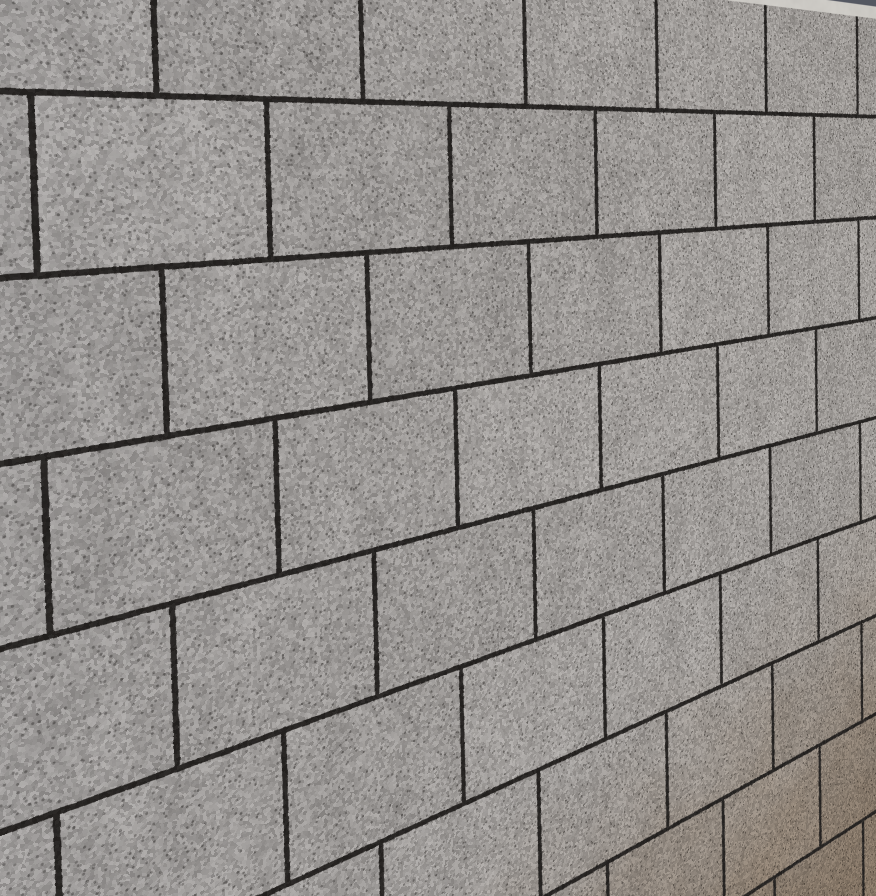
This texture is drawn by a Shadertoy shader. Its source:

```glsl
// Concrete block wall in running bond, receding to the right, with dark raked joints.

// Wall to canvas projection: columns are one block along, one course down, wall origin.
const mat3 WALL_TO_CANVAS = mat3(0.2850, 0.02195, 0.1342,
                                 0.0070, 0.1928, 0.0058,
                                 0.1745, 0.1068, 1.0);
const vec2 JOINT_HALF = vec2(0.0135, 0.0185);  // half joint width, in blocks and courses
const float JOINT_WOBBLE = 0.0028;             // raggedness of the block edges
const vec2 GRAIN_SCALE = vec2(66.0, 50.0);     // grains per block and per course
const vec2 PIT_SCALE = vec2(36.0, 27.0);       // pit cells per block and per course
const float GRAIN_CONTRAST = 0.15;
const float PIT_DEPTH = 0.17;
const float BLOCK_VARIATION = 0.028;
const float WALL_TOP = -0.965;                 // course height where the coping starts
const float COPING_TOP = -1.085;

const vec3 CONCRETE = vec3(0.622, 0.607, 0.593);
const vec3 JOINT = vec3(0.155, 0.145, 0.138);
const vec3 COPING = vec3(0.80, 0.79, 0.77);
const vec3 BACKDROP = vec3(0.33, 0.34, 0.38);
const vec3 EARTH_TINT = vec3(0.84, 0.76, 0.67);

vec2 hash2(vec2 p) {
    vec3 q = fract(vec3(p.xyx) * vec3(0.1031, 0.1030, 0.0973));
    q += dot(q, q.yzx + 33.33);
    return fract((q.xx + q.yz) * q.zy);
}

// Cellular noise: x is the distance to the nearest point, y its random value.
vec2 cellular(vec2 p) {
    vec2 cell = floor(p);
    vec2 nearest = vec2(8.0, 0.0);
    for (int j = -1; j <= 1; j++) {
        for (int i = -1; i <= 1; i++) {
            vec2 id = cell + vec2(i, j);
            float d = length(id + hash2(id + 71.0) - p);
            if (d < nearest.x) nearest = vec2(d, hash2(id + 213.0).y);
        }
    }
    return nearest;
}

// Layered sines for broad stains and uneven edges.
float mottle(vec2 p) {
    float sum = 0.0, amplitude = 0.5;
    for (int i = 0; i < 4; i++) {
        sum += amplitude * sin(p.x + 1.7 * sin(p.y)) * cos(p.y + 1.3 * sin(p.x));
        p = mat2(1.6, 1.2, -1.2, 1.6) * p + 2.3;
        amplitude *= 0.55;
    }
    return sum;
}

float stripe(float dist, float halfWidth, float blur) {
    return 1.0 - smoothstep(halfWidth - blur, halfWidth + blur, dist);
}

void mainImage(out vec4 fragColor, in vec2 fragCoord) {
    // Canvas position measured down from the top, then taken back onto the wall plane
    vec2 pos = fragCoord / iResolution.y;
    pos.y = 1.0 - pos.y;
    vec3 projected = inverse(WALL_TO_CANVAS) * vec3(pos, 1.0);
    vec2 wall = projected.xy / projected.z;
    vec2 blur = 0.8 * vec2(length(vec2(dFdx(wall.x), dFdy(wall.x))),
                           length(vec2(dFdx(wall.y), dFdy(wall.y))));

    // Running bond: every other course shifts by half a block
    float course = floor(wall.y);
    float along = wall.x + 0.5 * mod(course + 1.0, 2.0);
    vec2 block = vec2(floor(along), course);
    vec2 local = vec2(fract(along), fract(wall.y));
    vec2 edgeDist = 0.5 - abs(local - 0.5);
    vec2 blockRandom = hash2(block + 40.0);

    // Block faces: tone per block, stains, grain and pits
    float detail = smoothstep(0.055, 0.012, max(blur.x * 1.5, blur.y));
    vec2 grain = cellular(wall * GRAIN_SCALE + 300.0);
    vec2 pit = cellular(wall * PIT_SCALE + 500.0);
    float tone = BLOCK_VARIATION * (blockRandom.x - 0.5);
    tone += 0.022 * mottle(wall * vec2(5.0, 3.2) + blockRandom * 20.0);
    tone += 0.008 * sin(local.x * 17.0 + blockRandom.y * 30.0);
    tone += GRAIN_CONTRAST * (grain.y - 0.5) * detail;
    tone -= PIT_DEPTH * step(0.72, pit.y) * smoothstep(0.34, 0.10, pit.x) * detail;
    vec3 color = CONCRETE + tone;
    color += vec3(-0.008, -0.003, 0.006) * (1.0 - pos.x);

    // Earth staining toward the lower right
    float earth = smoothstep(1.45, 2.0, pos.x + pos.y + 0.05 * mottle(wall * 3.0));
    color *= mix(vec3(1.0), EARTH_TINT, earth);

    // Joints with uneven edges
    float wobble = JOINT_WOBBLE * (mottle(wall * 31.0) + 1.2 * (grain.y - 0.5));
    float joint = max(stripe(edgeDist.x + wobble, JOINT_HALF.x, blur.x),
                      stripe(edgeDist.y + wobble, JOINT_HALF.y, blur.y));
    vec3 jointColor = JOINT + 0.05 * (grain.y - 0.5);
    color = mix(color, jointColor, joint);

    // Coping and what lies beyond it
    vec3 copingColor = COPING + 0.03 * mottle(wall * 9.0);
    color = mix(copingColor, color, smoothstep(-blur.y, blur.y, wall.y - WALL_TOP));
    color = mix(BACKDROP, color, smoothstep(-blur.y, blur.y, wall.y - COPING_TOP));

    fragColor = vec4(clamp(color, 0.0, 1.0), 1.0);
}
```
